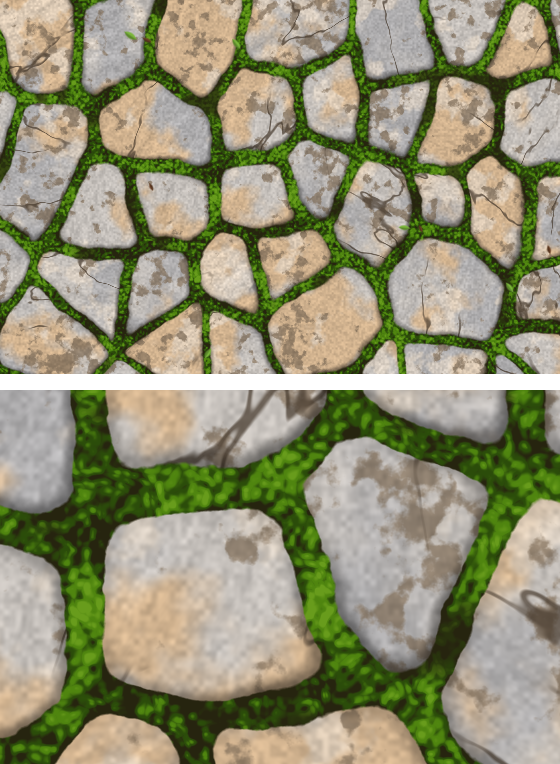
Top, the full canvas; bottom, a detail of the centre.
A Shadertoy shader for this texture:

```glsl
const float CELL = 0.185;        // seed spacing, in canvas heights
const float DROPPED = 0.22;      // share of seeds left out to make large stones
const float JITTER = 0.78;
const float SIZE_SPREAD = 0.16;
const float HALF_GAP = 0.0135;
const float CORNER = 0.022;
const float TUFTS = 85.0;
const int LEAVES = 9;
const vec2 LIGHT = vec2(-0.5, 0.86);

const vec3 GREY = vec3(0.77, 0.75, 0.73);
const vec3 SLATE = vec3(0.68, 0.675, 0.68);
const vec3 TAN = vec3(0.82, 0.70, 0.56);
const vec3 PALE = vec3(0.88, 0.83, 0.77);
const vec3 STAIN = vec3(0.50, 0.43, 0.35);
const vec3 CRACK = vec3(0.27, 0.22, 0.17);
const vec3 SOIL = vec3(0.15, 0.14, 0.06);
const vec3 MOSS_DARK = vec3(0.17, 0.30, 0.04);
const vec3 MOSS_LIT = vec3(0.31, 0.52, 0.06);
const vec3 MOSS_TIP = vec3(0.45, 0.65, 0.13);
const vec3 LEAF = vec3(0.42, 0.62, 0.20);
const vec3 DRY_LEAF = vec3(0.36, 0.22, 0.13);

vec2 hash2(vec2 p) {
    vec3 q = fract(p.xyx * vec3(0.1031, 0.1030, 0.0973));
    q += dot(q, q.yzx + 33.33);
    return fract((q.xx + q.yz) * q.zy);
}

float noise(vec2 p) {
    vec2 i = floor(p), f = fract(p);
    f = f * f * (3.0 - 2.0 * f);
    float low = mix(hash2(i).x, hash2(i + vec2(1, 0)).x, f.x);
    float high = mix(hash2(i + vec2(0, 1)).x, hash2(i + 1.0).x, f.x);
    return mix(low, high, f.y);
}

float fbm(vec2 p) {
    float sum = 0.0, amp = 0.516;
    for (int i = 0; i < 5; i++) {
        sum += amp * noise(p);
        p = mat2(1.6, 1.2, -1.2, 1.6) * p + 7.3;
        amp *= 0.5;
    }
    return sum;
}

float smoothMin(float a, float b, float k) {
    float h = max(k - abs(a - b), 0.0) / k;
    return min(a, b) - 0.25 * h * h * k;
}

// Seed position in xy, weight in z; a negative weight marks a dropped seed
vec3 seed(vec2 cell) {
    vec2 trait = hash2(cell + 71.0);
    float weight = trait.x < DROPPED ? -1.0 : trait.y * SIZE_SPREAD;
    return vec3(cell + 0.5 + JITTER * (hash2(cell + 13.0) - 0.5), weight);
}

// Weighted Voronoi: distance to the border, with the owner's cell and offset
float stoneEdge(vec2 p, out vec2 id, out vec2 offset) {
    vec2 home = floor(p);
    vec3 owner = vec3(0);
    float best = 1e3;
    for (int k = 0; k < 25; k++) {
        vec2 cell = home + vec2(k % 5 - 2, k / 5 - 2);
        vec3 s = seed(cell);
        float d = dot(p - s.xy, p - s.xy) - s.z;
        if (s.z >= 0.0 && d < best) { best = d; owner = s; id = cell; }
    }
    offset = p - owner.xy;
    float edge = 1.0;
    for (int k = 0; k < 49; k++) {
        vec2 cell = id + vec2(k % 7 - 3, k / 7 - 3);
        vec3 s = seed(cell);
        if (s.z < 0.0 || cell == id) continue;
        float d = dot(p - s.xy, p - s.xy) - s.z;
        edge = smoothMin(edge, 0.5 * (d - best) / distance(s.xy, owner.xy), CORNER / CELL);
    }
    return edge * CELL;
}

vec3 stoneColor(vec2 p, vec2 id, vec2 offset, float depth) {
    vec2 trait = hash2(id + 5.0), tilt = hash2(id + 29.0);
    float angle = 6.283 * tilt.x;
    mat2 turn = mat2(cos(angle), sin(angle), -sin(angle), cos(angle));
    vec2 q = turn * p + 9.0 * trait;

    // Mineral patches and stains
    vec3 col = mix(GREY, SLATE, smoothstep(0.4, 0.68, fbm(q * 7.0) + 0.25 * (trait.y - 0.5)));
    col = mix(col, TAN, smoothstep(0.48, 0.64, fbm(q * 6.0 + 20.0) + 0.34 * (trait.x - 0.5)));
    col = mix(col, PALE, 0.7 * smoothstep(0.58, 0.68, fbm(q * 12.0 + 40.0)));
    float speckle = fbm(q * 38.0 + 60.0) + 0.5 * (fbm(q * 5.0 + 80.0) - 0.5);
    col = mix(col, STAIN, 0.75 * smoothstep(0.60, 0.74, speckle));

    // Layered relief, lit from the upper left
    vec2 grain = vec2(10.0, 24.0);
    float relief = fbm(q * grain) - fbm((q + turn * LIGHT * 0.006) * grain);
    col *= 1.0 + 0.55 * relief + 0.16 * (noise(p * 190.0) - 0.5);

    // Thin cracks on part of the surface
    float seam = abs(fbm(q * vec2(3.0, 7.0) + 100.0) - 0.5);
    float broken = smoothstep(0.47, 0.6, fbm(q * 5.0 + 120.0) + 0.2 * (tilt.y - 0.5));
    col = mix(col, CRACK, 0.7 * broken * smoothstep(0.014, 0.002, seam));

    // Worn rim
    float facing = dot(normalize(offset + 1e-4), LIGHT);
    float rim = smoothstep(0.013, 0.0, depth);
    return col * (1.0 - rim * (0.24 - 0.20 * facing));
}

vec3 mossColor(vec2 p, float depth) {
    vec2 q = p * TUFTS + 1.5 * noise(p * 40.0);
    float nearest = 2.0;
    for (int k = 0; k < 9; k++) {
        vec2 cell = floor(q) + vec2(k % 3 - 1, k / 3 - 1);
        nearest = min(nearest, distance(q + 0.2 * LIGHT, cell + hash2(cell)));
    }
    float clump = fbm(p * 15.0 + 3.0);
    float v = 0.95 * clump + 0.55 * (0.5 - nearest) + 0.5 * (noise(p * 170.0) - 0.5);
    v -= 0.20 * smoothstep(-0.008, 0.0, depth);
    vec3 col = mix(SOIL, MOSS_DARK, smoothstep(0.18, 0.42, v));
    col = mix(col, MOSS_LIT, smoothstep(0.44, 0.68, v));
    col = mix(col, MOSS_TIP, 0.7 * smoothstep(0.70, 0.92, v));
    return mix(col, SOIL, 0.7 * smoothstep(0.60, 0.72, fbm(p * 9.0 + 50.0)));
}

void mainImage(out vec4 fragColor, in vec2 fragCoord) {
    vec2 p = fragCoord / iResolution.y;
    float aa = 1.2 / iResolution.y;

    // Chipped outlines, and larger stones toward the top
    vec2 bent = p + 0.034 * (vec2(noise(p * 9.0), noise(p * 9.0 + 31.0)) - 0.5);
    bent += 0.010 * (vec2(fbm(p * 38.0), fbm(p * 38.0 + 17.0)) - 0.5);
    bent.y -= 0.11 * p.y * p.y;
    vec2 id, offset;
    float depth = stoneEdge(bent / CELL + 20.0, id, offset);
    depth -= HALF_GAP * (0.75 + 0.6 * hash2(id + 3.0).y);

    vec3 col = mix(mossColor(p, depth), stoneColor(p, id, offset, depth),
                   smoothstep(-aa, aa, depth));

    // Fallen leaves
    for (int i = 0; i < LEAVES; i++) {
        vec2 trait = hash2(vec2(i, 57));
        vec2 d = p - hash2(vec2(i, 91)) * vec2(iResolution.x / iResolution.y, 1.0);
        float a = 6.283 * trait.x;
        d = mat2(cos(a), -sin(a), sin(a), cos(a)) * d;
        float len = mix(0.009, 0.019, trait.y);
        float blade = abs(d.y) - 0.40 * len * (1.0 - d.x * d.x / (len * len));
        vec3 tint = trait.y < 0.4 ? DRY_LEAF : LEAF;
        tint *= 0.85 + 0.3 * smoothstep(-aa, aa, d.y);
        col = mix(col, tint, smoothstep(aa, -aa, blade));
    }
    fragColor = vec4(clamp(col, 0.0, 1.0), 1.0);
}
```
